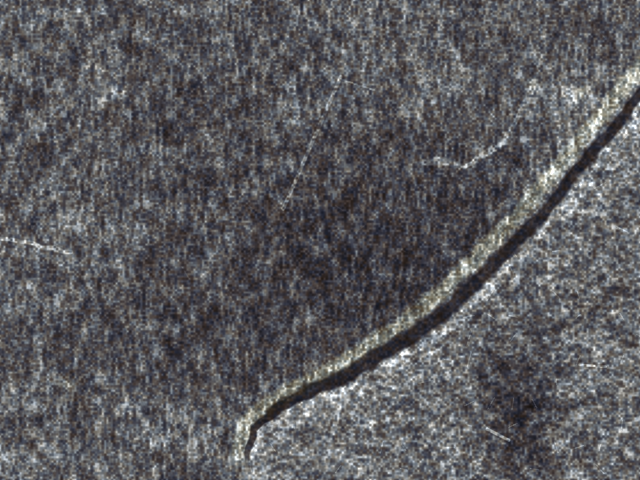
Write a WebGL 1 fragment shader that draws this texture.

```glsl
precision highp float;
// Worn grey metal crossed by a curved gouge: a bright raised lip beside a dark trench.
// A signed distance to a bent line shapes the gouge; stretched value noise gives
// the brushed grain, and thin capsules plus hashed cells add scratches.
uniform vec2 u_resolution;

float hash(vec2 p) {
  vec3 q = fract(vec3(p.xyx) * 0.1031);
  q += dot(q, q.yzx + 33.33);
  return fract((q.x + q.y) * q.z);
}

float noise(vec2 p) {
  vec2 i = floor(p), f = fract(p);
  f = f * f * (3.0 - 2.0 * f);
  return mix(mix(hash(i), hash(i + vec2(1.0, 0.0)), f.x),
             mix(hash(i + vec2(0.0, 1.0)), hash(i + 1.0), f.x), f.y);
}

float segmentDist(vec2 p, vec2 a, vec2 b) {
  vec2 pa = p - a, ba = b - a;
  return length(pa - ba * clamp(dot(pa, ba) / dot(ba, ba), 0.0, 1.0));
}

// Keeps the nearer signed distance; positive lies to the lower right
float nearer(float d, vec2 p, vec2 a, vec2 b) {
  float s = segmentDist(p, a, b);
  float side = (b.x - a.x) * (p.y - a.y) - (b.y - a.y) * (p.x - a.x);
  return s < abs(d) ? (side < 0.0 ? -s : s) : d;
}

float gougeDist(vec2 p) {
  float d = nearer(9.0, p, vec2(1.43, 0.98), vec2(1.333, 0.858));
  d = nearer(d, p, vec2(1.333, 0.858), vec2(1.215, 0.714));
  d = nearer(d, p, vec2(1.215, 0.714), vec2(1.094, 0.566));
  d = nearer(d, p, vec2(1.094, 0.566), vec2(0.938, 0.408));
  d = nearer(d, p, vec2(0.938, 0.408), vec2(0.833, 0.319));
  d = nearer(d, p, vec2(0.833, 0.319), vec2(0.694, 0.232));
  d = nearer(d, p, vec2(0.694, 0.232), vec2(0.573, 0.167));
  d = nearer(d, p, vec2(0.573, 0.167), vec2(0.512, 0.118));
  d = nearer(d, p, vec2(0.512, 0.118), vec2(0.497, 0.054));
  return nearer(d, p, vec2(0.497, 0.054), vec2(0.49, -0.2));
}

float scratch(vec2 p, vec2 a, vec2 b, float w) {
  return 1.0 - smoothstep(w * 0.3, w, segmentDist(p, a, b));
}

float blob(vec2 p, vec2 c, vec2 r) {
  vec2 q = (p - c) / r;
  return exp(-dot(q, q));
}

// One short random scratch in some of the cells
float nicks(vec2 p, float scale) {
  vec2 cell = floor(p * scale), f = fract(p * scale) - 0.5;
  float angle = 6.283 * hash(cell + 5.7);
  vec2 dir = vec2(cos(angle), sin(angle)) * (0.1 + 0.25 * hash(cell + 9.1));
  return scratch(f, -dir, dir, 0.0022 * scale) * step(0.72, hash(cell + 2.3));
}

void main() {
  vec2 p = gl_FragCoord.xy / u_resolution.y;
  vec2 warp = vec2(noise(p * 45.0), noise(p * 45.0 + 31.0)) - 0.5;
  float d = gougeDist(p + warp * 0.008);
  float right = smoothstep(0.0, 0.03, d);

  // Grain: vertical brushing on the left, rougher specks on the right
  float brushed = noise(p * vec2(140.0, 42.0));
  float speck = noise(p * 210.0 + 40.0);
  float rough = noise(p * vec2(105.0, 125.0) + 11.0);
  float patches = 0.6 * noise(p * 38.0) + 0.4 * noise(p * 85.0 + 9.0) - 0.5;
  float grain = 0.42 * (mix(brushed, rough, right) - 0.5) + 0.45 * (speck - 0.5) + 0.4 * patches;

  // Broad light and shade
  float leftTone = 0.365 - 0.13 * blob(p, vec2(0.8, 0.47), vec2(0.38, 0.24))
                 - 0.045 * blob(p, vec2(0.38, 0.74), vec2(0.2, 0.18))
                 - 0.055 * blob(p, vec2(0.3, 0.3), vec2(0.3, 0.14));
  leftTone += 0.05 * blob(p, vec2(0.17, 0.53), vec2(0.13, 0.08)) + 0.06 * blob(p, vec2(0.36, 0.11), vec2(0.09, 0.06))
            + 0.06 * blob(p, vec2(1.2, 0.8), vec2(0.11, 0.06)) + 0.04 * blob(p, vec2(0.2, 0.83), vec2(0.12, 0.06));
  float rightTone = 0.43 - 0.1 * blob(p, vec2(1.17, 0.36), vec2(0.13, 0.09)) + 0.08 * exp(-max(d - 0.05, 0.0) * 14.0);
  float lum = mix(leftTone, rightTone, right);
  lum *= 1.0 - 0.6 * blob(p + warp * 0.07, vec2(1.075, 0.14), vec2(0.075, 0.12));
  lum += 0.06 * scratch(p + warp * 0.02, vec2(0.14, 0.45), vec2(0.27, 0.14), 0.025);

  // Lip, trench and far rim of the gouge
  float offset = mix(0.017, 0.035, smoothstep(0.5, 1.0, p.x)) + 0.004 * (noise(p * 11.0) - 0.5);
  float width = mix(0.005, 0.016, smoothstep(0.04, 0.25, p.y)) - 0.004 * smoothstep(0.95, 1.15, p.x);
  float fade = smoothstep(0.0, 0.09, p.y);
  float lip = (1.0 - smoothstep(0.007, 0.023, abs(d + 0.001))) * fade;
  float trench = (1.0 - smoothstep(width * 0.6, width * 1.35, abs(d - offset))) * fade;
  float rim = exp(-pow((d - offset - width * 1.8) / 0.013, 2.0)) * fade;
  lum += 0.24 * lip + 0.1 * rim * (0.5 + noise(p * 14.0));
  lum = mix(lum, 0.14, trench * 0.92);
  lum *= 0.97 * exp(grain * mix(1.85, 1.2, trench));

  // Scratches, broken up by the grain
  float marks = 0.45 * scratch(p, vec2(0.71, 0.84), vec2(0.59, 0.565), 0.006);
  marks += 0.7 * scratch(p + warp * 0.008, vec2(0.0, 0.505), vec2(0.148, 0.476), 0.007);
  marks += 0.3 * scratch(p, vec2(0.71, 0.835), vec2(0.78, 0.812), 0.003);
  marks += 0.5 * scratch(p + warp * 0.015, vec2(0.885, 0.662), vec2(0.972, 0.656), 0.012);
  marks += 0.6 * scratch(p + warp * 0.012, vec2(0.972, 0.656), vec2(1.045, 0.7), 0.011);
  marks += 0.4 * scratch(p + warp * 0.012, vec2(1.045, 0.7), vec2(1.11, 0.815), 0.01);
  marks += 0.8 * scratch(p, vec2(1.015, 0.106), vec2(1.06, 0.083), 0.005);
  marks += 0.7 * scratch(p, vec2(1.207, 0.24), vec2(1.262, 0.236), 0.004);
  marks += 0.4 * scratch(p, vec2(0.705, 0.15), vec2(0.68, 0.03), 0.009);
  marks += 0.25 * nicks(p, 22.0) * mix(0.25, 1.0, right) * (1.0 - trench);
  float glints = blob(p + warp * 0.02, vec2(1.207, 0.8), vec2(0.015)) + 0.7 * blob(p, vec2(0.608, 0.748), vec2(0.006));
  glints += 0.5 * (blob(p, vec2(1.11, 0.826), vec2(0.012)) + blob(p, vec2(0.14, 0.2), vec2(0.02, 0.01)));
  lum += 0.5 * marks * (0.3 + speck) + 0.5 * glints * (0.5 + speck);

  // Cool highlights, warm shadows and faint coloured specks
  float tint = noise(p * 150.0 + 73.0) - 0.5;
  vec3 color = lum * mix(vec3(1.02, 0.94, 1.05), vec3(0.98, 1.0, 1.01), smoothstep(0.15, 0.45, lum));
  color += vec3(0.07, 0.01, -0.07) * tint + vec3(0.025, 0.02, -0.025) * (lip + glints);
  gl_FragColor = vec4(clamp(color, 0.0, 1.0), 1.0);
}
```
